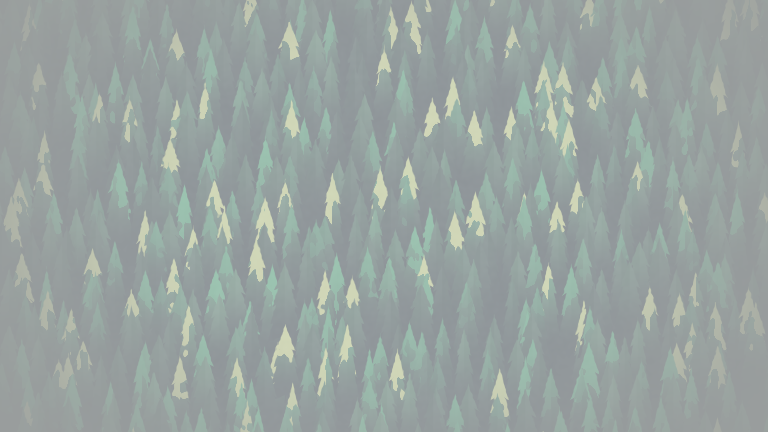
Give the GLSL for this pattern, as a Shadertoy shader.

```glsl
const vec3 HAZE  = vec3(0.562, 0.588, 0.605);
const vec3 MIST  = vec3(0.605, 0.620, 0.617);
const vec3 LEAF  = vec3(0.610, 0.695, 0.660);
const vec3 MINT  = vec3(0.610, 0.795, 0.705);
const vec3 CREAM = vec3(0.855, 0.875, 0.735);

const vec2 CELL = vec2(0.072, 0.050);  // tree spacing, in canvas heights
const vec2 TREE = vec2(0.037, 0.210);  // half width and height of a tree
const int TIERS = 4;

vec2 hash2(vec2 p) {
    vec3 q = fract(p.xyx * vec3(0.1031, 0.1030, 0.0973));
    q += dot(q, q.yzx + 33.33);
    return fract((q.xx + q.yz) * q.zy);
}

float corner(vec2 cell, vec2 f, vec2 o) {
    return dot(hash2(cell + o) * 2.0 - 1.0, f - o);
}

float gradientNoise(vec2 p) {
    vec2 i = floor(p), f = fract(p);
    vec2 u = f * f * f * (f * (f * 6.0 - 15.0) + 10.0);
    float low  = mix(corner(i, f, vec2(0, 0)), corner(i, f, vec2(1, 0)), u.x);
    float high = mix(corner(i, f, vec2(0, 1)), corner(i, f, vec2(1, 1)), u.x);
    return mix(low, high, u.y);
}

// Distance to a stack of drooping tiers; q.y runs from 0 at the tip to 1 at the base
float treeDistance(vec2 q, vec2 size) {
    float ax = abs(q.x);
    float trunk = max((ax - 0.09) * size.x, max(0.6 - q.y, q.y - 1.07) * size.y);
    float d = trunk;
    for (int k = 0; k < TIERS; k++) {
        float n = float(k);
        float apex = 0.06 * n;
        float base = 0.30 + 0.22 * n;
        float width = 0.56 + 0.15 * n;
        float side = (ax - width * (q.y - apex) / (base - apex)) * size.x;
        float hem = (q.y - 0.07 * ax - base) * size.y;
        d = min(d, max(side, hem));
    }
    return d;
}

// Foliage sinking into haze, with a sharp sunlit patch near the tip
vec3 treeColor(vec2 q, vec2 kind, vec2 tone, float patches, float blur) {
    float facing = kind.y < 0.5 ? -1.0 : 1.0;
    float face = smoothstep(-blur, blur, q.x * facing);
    float sunny = step(0.87, kind.x);
    float vigor = mix(0.25, 1.0, max(tone.x, sunny));

    float fade = 1.0 - smoothstep(0.1, 0.95, q.y);
    vec3 color = mix(HAZE, LEAF, vigor * fade);
    color += 0.014 * (face - 0.5) * fade;

    float minty = smoothstep(0.35, 0.95, tone.y);
    color = mix(color, MINT, 0.55 * minty * (1.0 - smoothstep(0.0, 0.6, q.y)));

    float reach = 0.20 + 0.16 * tone.x + 0.55 * patches + 0.14 * face;
    float lit = smoothstep(-0.012, 0.012, reach - q.y);
    vec3 light = mix(MINT, CREAM, sunny);
    float strength = mix(0.75 * minty * vigor, 0.92, sunny);
    return mix(color, light, lit * strength);
}

// Rows are painted from the back (high tips) to the front (low tips)
vec3 forest(vec2 p, float pixel) {
    vec3 color = HAZE;
    vec2 home = floor(p / CELL);
    float patches = gradientNoise(p * vec2(48.0, 30.0));
    float ragged = 0.0035 * gradientNoise(p * 95.0 + 7.0);

    for (int row = 5; row >= 0; row--) {
        for (int column = -1; column <= 1; column++) {
            vec2 id = home + vec2(column, row);
            vec2 jitter = hash2(id + 17.0);
            vec2 kind = hash2(id + 53.0);
            vec2 tone = hash2(id + 91.0);

            vec2 tip = (id + jitter) * CELL;
            vec2 size = TREE * mix(vec2(0.72, 0.78), vec2(1.0, 1.05), vec2(kind.y, tone.y));
            vec2 q = vec2(p.x - tip.x, tip.y - p.y) / size;

            float d = treeDistance(q, size) + ragged;
            float cover = 1.0 - smoothstep(-pixel, pixel, d);
            vec3 paint = treeColor(q, kind, tone, patches, pixel / size.x);
            color = mix(color, paint, cover);
        }
    }
    return color;
}

void mainImage(out vec4 fragColor, in vec2 fragCoord) {
    vec2 uv = fragCoord / iResolution.xy;
    vec2 p = fragCoord / iResolution.y;
    vec3 color = forest(p, 0.8 / iResolution.y);

    // Soft painted mottling
    color += 0.010 * gradientNoise(p * 70.0) + 0.008 * gradientNoise(p * 9.0);

    // Mist closing in from the borders
    vec2 c = abs(uv - 0.5) * 2.0;
    float border = smoothstep(0.45, 1.25, length(c * vec2(1.0, 0.72)));
    color = mix(color, MIST, 0.08 + 0.80 * border);
    fragColor = vec4(color, 1.0);
}
```
